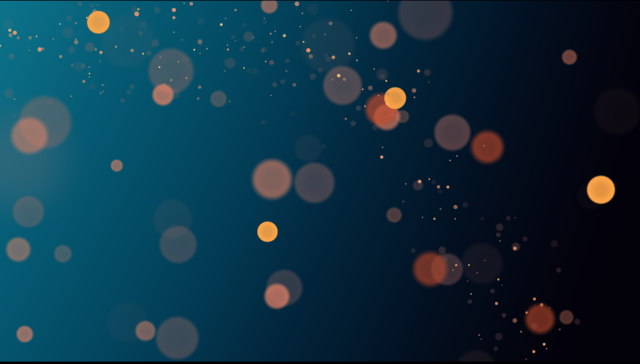
Write a Shadertoy shader that draws this background.

```glsl
vec3 hash3(float n) {
    vec3 p = fract(n * vec3(0.1031, 0.1030, 0.0973));
    p += dot(p, p.yzx + 33.33);
    return fract((p.xxy + p.yzz) * p.zyx);
}

// Coverage of a disc whose edge blur is a fraction of its radius
float disc(vec2 p, vec2 centre, float radius, float blur) {
    float edge = max(radius * blur, 0.8 / iResolution.y);
    return 1.0 - smoothstep(radius - edge, radius + edge, length(p - centre));
}

// Diagonal falloff from teal at the upper left to near black at the right
vec3 backdrop(vec2 uv) {
    float t = uv.x + 0.3 * (1.0 - uv.y) * (1.0 - 0.5 * uv.x);
    vec3 col = mix(vec3(0.05, 0.47, 0.56), vec3(0.015, 0.325, 0.425), smoothstep(-0.1, 0.36, t));
    col = mix(col, vec3(0.005, 0.18, 0.275), smoothstep(0.25, 0.68, t));
    col = mix(col, vec3(0.01, 0.07, 0.14), smoothstep(0.52, 0.88, t));
    return mix(col, vec3(0.01, 0.008, 0.045), smoothstep(0.76, 1.06, t));
}

// Evenly spread blurred discs; area holds the lower left corner and the size
vec3 bokeh(vec3 col, vec2 p, int count, vec2 offset, vec4 area,
           vec2 radii, float blur, vec3 tint, vec2 opacity) {
    float aspect = iResolution.x / iResolution.y;
    for (int i = 1; i <= count; i++) {
        vec3 h = hash3(float(i) + 91.0 * offset.x + 37.0 * offset.y);
        vec2 spread = fract(offset + float(i) * vec2(0.7549, 0.5698));
        vec2 centre = area.xy + area.zw * (spread + 0.08 * (h.xy - 0.5));
        centre.x *= aspect;
        float radius = mix(radii.x, radii.y, h.z);
        float mask = disc(p, centre, radius, blur);
        float rim = 0.9 + 0.1 * smoothstep(0.3, 0.9, length(p - centre) / radius);
        col = mix(col, tint, mask * rim * mix(opacity.x, opacity.y, h.x));
    }
    return col;
}

// Clustered grains along a band that bends down towards the lower right
vec3 grains(vec3 col, vec2 p, int count, float seed, float scatter,
            vec2 radii, float blur, vec3 tint, vec2 opacity) {
    float aspect = iResolution.x / iResolution.y;
    for (int i = 0; i < count; i++) {
        vec3 h = hash3(float(i) + seed);
        vec3 k = hash3(float(i) + seed + 311.0);
        float x = (mod(float(i), 11.0) + 0.5) / 11.0 * 0.88;
        float y = mix(0.87, 0.1, smoothstep(0.48, 0.88, x));
        vec2 centre = vec2(x * aspect, y) + scatter * (h.xy + k.xy - 1.0);
        float radius = mix(radii.x, radii.y, h.z * h.z * h.z);
        float mask = disc(p, centre, radius, blur);
        col = mix(col, tint, mask * mix(opacity.x, opacity.y, k.z));
    }
    return col;
}

void mainImage(out vec4 fragColor, in vec2 fragCoord) {
    vec2 uv = fragCoord / iResolution.xy;
    vec2 p = fragCoord / iResolution.y;

    const vec3 dust = vec3(0.68, 0.43, 0.39);
    const vec3 coral = vec3(0.93, 0.52, 0.40);
    const vec3 ember = vec3(0.78, 0.30, 0.17);
    const vec3 amber = vec3(1.0, 0.65, 0.28);
    const vec4 everywhere = vec4(0.0, 0.0, 1.0, 1.0);

    vec3 col = backdrop(uv);

    // Hazy glow at the left edge
    col = mix(col, vec3(0.32, 0.42, 0.47), 0.45 * disc(p, vec2(0.05, 0.56), 0.12, 0.75));

    // Large faint discs
    col = bokeh(col, p, 9, vec2(0.45, 0.30), everywhere, vec2(0.035, 0.075), 0.15, dust, vec2(0.04, 0.12));
    col = bokeh(col, p, 11, vec2(0.05, 0.10), vec4(0.0, 0.0, 0.84, 1.0),
                vec2(0.042, 0.085), 0.13, dust, vec2(0.28, 0.48));

    // Warm discs
    col = bokeh(col, p, 9, vec2(0.30, 0.50), vec4(0.0, 0.0, 0.75, 1.0),
                vec2(0.022, 0.056), 0.2, coral, vec2(0.5, 0.82));
    col = bokeh(col, p, 8, vec2(0.62, 0.15), everywhere, vec2(0.012, 0.024), 0.22, coral, vec2(0.25, 0.65));
    col = bokeh(col, p, 4, vec2(0.10, 0.60), vec4(0.55, 0.0, 0.35, 0.8),
                vec2(0.034, 0.047), 0.25, ember, vec2(0.5, 0.8));
    col = bokeh(col, p, 4, vec2(0.90, 0.20), everywhere, vec2(0.022, 0.040), 0.09, amber, vec2(0.95, 1.0));

    // Soft motes, then sharp sparks
    col = grains(col, p, 90, 17.0, 0.24, vec2(0.006, 0.017), 0.3, dust, vec2(0.06, 0.28));
    col = grains(col, p, 130, 523.0, 0.19, vec2(0.0016, 0.0065), 0.35, vec3(0.95, 0.60, 0.44), vec2(0.35, 0.95));
    col = grains(col, p, 24, 877.0, 0.10, vec2(0.0022, 0.0058), 0.3, vec3(1.0, 0.76, 0.48), vec2(0.7, 1.0));

    // Thin dark margins at the bottom and top
    col *= smoothstep(0.004, 0.009, uv.y) * smoothstep(0.0, 0.003, 1.0 - uv.y);

    fragColor = vec4(col, 1.0);
}
```
